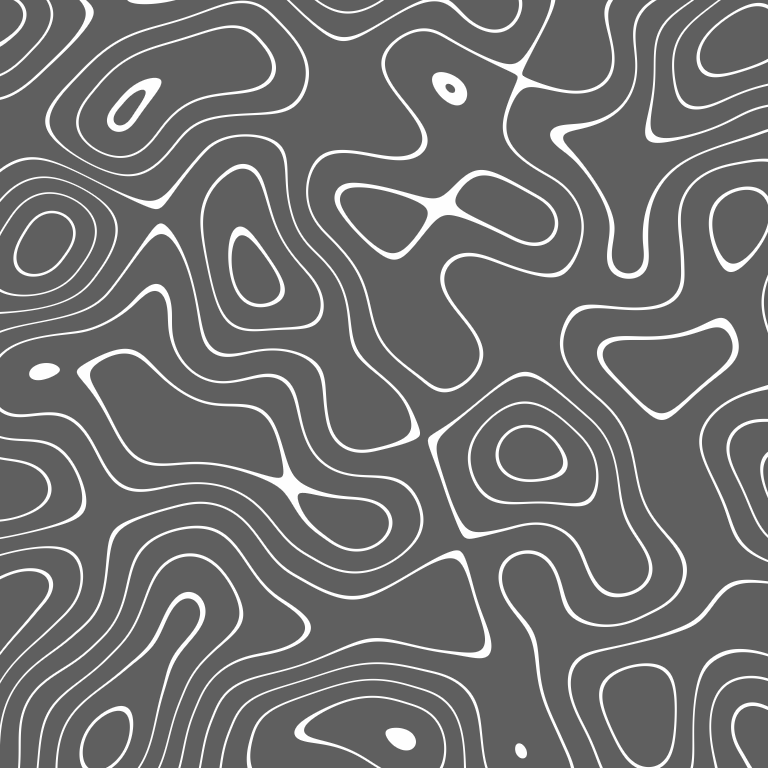
Write a Shadertoy shader that draws this pattern.

```glsl
// Topographic contour lines: white level bands of a smooth height field on grey.
// The field is gradient noise; each line is a fixed band of height, so it runs
// thin on steep slopes and swells on saddles, peaks and flat ground.

#define CELLS 4.9        // noise cells across the canvas
#define LEVELS 6.2       // contour lines per unit of height
#define BAND 0.10        // share of each height step that is line
#define BROAD 0.3        // strength of the broad undulation
#define TILT 0.55        // rotation of the noise lattice, radians
#define SEED vec2(17.0, 43.0)
#define GROUND vec3(0.373)
#define LINE vec3(0.995)

// Unit vector with a random direction for each lattice point
vec2 randomDirection(vec2 cell) {
    uvec2 q = uvec2(ivec2(cell) + 4096) * uvec2(1597334u, 3812015u);
    uint n = (q.x ^ q.y) * 1597334u;
    n = (n ^ (n >> 15)) * 2246822u;
    n ^= n >> 13;
    float angle = float(n & 65535u) / 65536.0 * 6.28319;
    return vec2(cos(angle), sin(angle));
}

// Contribution of one lattice corner
float slope(vec2 cell, vec2 local, vec2 corner) {
    return dot(randomDirection(cell + corner), local - corner);
}

// Gradient noise with quintic blending
float gradientNoise(vec2 p) {
    vec2 cell = floor(p);
    vec2 f = fract(p);
    vec2 blend = f * f * f * (f * (f * 6.0 - 15.0) + 10.0);
    float low = mix(slope(cell, f, vec2(0, 0)), slope(cell, f, vec2(1, 0)), blend.x);
    float high = mix(slope(cell, f, vec2(0, 1)), slope(cell, f, vec2(1, 1)), blend.x);
    return mix(low, high, blend.y);
}

// Main hills plus a broad undulation
float terrain(vec2 p) {
    return gradientNoise(p) + BROAD * gradientNoise(p * 0.5 + 31.7);
}

void mainImage(out vec4 fragColor, in vec2 fragCoord) {
    vec2 uv = fragCoord / min(iResolution.x, iResolution.y);
    mat2 turn = mat2(cos(TILT), sin(TILT), -sin(TILT), cos(TILT));
    float height = LEVELS * terrain(turn * uv * CELLS + SEED);

    // Height change per pixel turns the band into an antialiased line
    float steepness = max(length(vec2(dFdx(height), dFdy(height))), 1e-5);
    float offset = abs(fract(height) - 0.5);
    float coverage = clamp((0.5 * BAND - offset) / steepness + 0.5, 0.0, 1.0);
    coverage = min(coverage, BAND / steepness);

    fragColor = vec4(mix(GROUND, LINE, coverage), 1.0);
}
```
